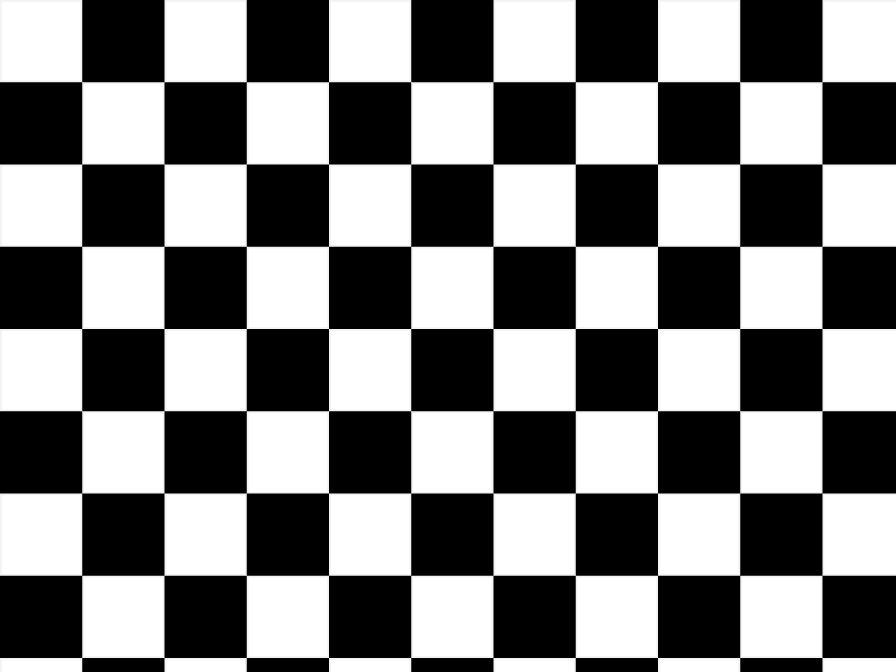
Reproduce this pattern procedurally as a WebGL 1 fragment shader.

```glsl
precision highp float;

uniform vec2 u_resolution;

// Lengths are fractions of the canvas height
const float CELL_SIZE = 47.0 / 384.0;
const float RIM_WIDTH = 1.0 / 384.0;
const vec3 BLACK = vec3(0.0);
const vec3 WHITE = vec3(1.0);
const vec3 RIM_WHITE = vec3(0.95);

// Signed distance to the nearest cell edge, positive inside white cells
float checkerDistance(vec2 p) {
  vec2 grid = p / CELL_SIZE;
  vec2 cell = floor(grid);
  vec2 toEdge = 0.5 - abs(fract(grid) - 0.5);
  float isBlack = mod(cell.x + cell.y, 2.0);
  return (1.0 - 2.0 * isBlack) * min(toEdge.x, toEdge.y) * CELL_SIZE;
}

// Edge coverage with a ramp one pixel wide
float coverage(float dist, float pixel) {
  return clamp(dist / pixel + 0.5, 0.0, 1.0);
}

void main() {
  float pixel = 1.0 / u_resolution.y;

  // The checkerboard starts with a whole white cell at the top left
  vec2 p = vec2(gl_FragCoord.x, u_resolution.y - gl_FragCoord.y) * pixel;
  float dist = checkerDistance(p);

  // Faint rim just inside each white cell
  vec3 whiteCell = mix(RIM_WHITE, WHITE, coverage(dist - RIM_WIDTH, pixel));
  vec3 color = mix(BLACK, whiteCell, coverage(dist, pixel));

  gl_FragColor = vec4(color, 1.0);
}
```
